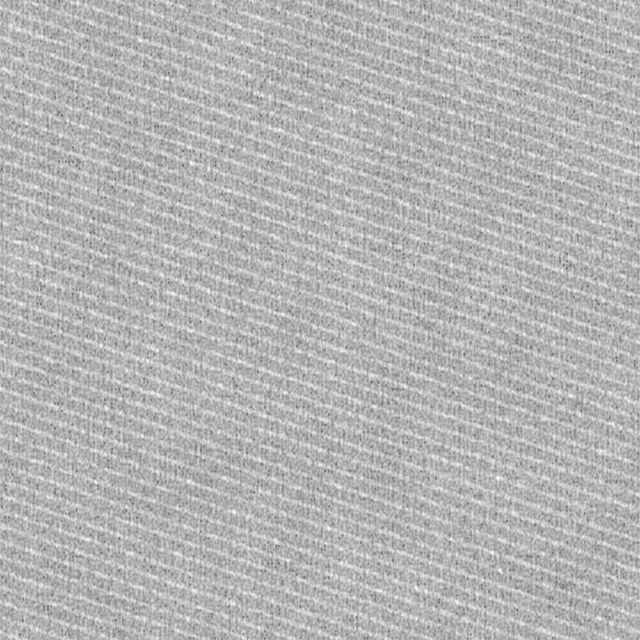
Write a WebGL 2 fragment shader that draws this texture.

```glsl
#version 300 es
precision highp float;
// Grey twill cloth: thin pale diagonal ribs over fine speckled threads.

#define RIBS_DOWN 42.0      // rib repeats along the left edge
#define RIBS_ACROSS 14.0    // rib repeats along the bottom edge
#define THREADS 126.0       // upright threads across the canvas
#define GRAIN_SCALE 250.0   // fineness of the fibre grain
#define GRAIN_GAIN 0.20     // contrast of the fibre grain
#define RIB_HALF_WIDTH 0.24 // in rib repeats
#define RIB_WOBBLE 0.10     // sideways wander of the ribs
#define SPECK_CELLS 180.0   // speck grid across the canvas
#define SPECK_SHARE 0.13    // share of grid cells holding a speck

uniform vec2 u_resolution;
out vec4 fragColor;

const vec3 CLOTH = vec3(0.683);
const vec3 RIB = vec3(0.815);
const vec3 SPECK = vec3(0.43);

// Integer hash giving two values in 0..1
vec2 hash2(vec2 cell) {
    uvec2 q = uvec2(ivec2(cell)) * uvec2(1597u, 3812u) + 7919u;
    uint n = (q.x ^ (q.y >> 1u)) * 747796u + q.y * 2891u;
    n = (n ^ (n >> 15u)) * 277803u;
    n = (n ^ (n >> 13u)) * 668265u;
    n ^= n >> 16u;
    return vec2(n & 65535u, n >> 16u) / 65535.0;
}

float cornerSlope(vec2 cell, vec2 offset) {
    float angle = 6.28318 * hash2(cell).x;
    return dot(vec2(cos(angle), sin(angle)), offset);
}

// Gradient noise, roughly -0.7..0.7
float gradientNoise(vec2 p) {
    vec2 i = floor(p), f = p - i;
    vec2 w = f * f * f * (f * (f * 6.0 - 15.0) + 10.0);
    vec2 e = vec2(1.0, 0.0);
    float low = mix(cornerSlope(i, f), cornerSlope(i + e.xy, f - e.xy), w.x);
    float high = mix(cornerSlope(i + e.yx, f - e.yx), cornerSlope(i + 1.0, f - 1.0), w.x);
    return mix(low, high, w.y);
}

// Pale ribs falling to the right, broken where upright threads cross
float ribs(vec2 p) {
    float phase = RIBS_DOWN * p.y + RIBS_ACROSS * p.x;
    phase += RIB_WOBBLE * gradientNoise(p * vec2(80.0, 60.0) + 11.3);
    float offset = abs(fract(phase) - 0.5);
    float strength = 0.85 + 0.9 * gradientNoise(vec2(p.x * THREADS, floor(phase) + 0.37));
    return smoothstep(RIB_HALF_WIDTH, 0.03, offset) * strength;
}

// Small dark gaps in the weave, jittered inside a grid
float specks(vec2 p) {
    vec2 cell = floor(p * SPECK_CELLS);
    vec2 jitter = 0.4 + 0.2 * hash2(cell + 400.0);
    vec2 offset = (fract(p * SPECK_CELLS) - jitter) * vec2(1.25, 0.85);
    vec2 chance = hash2(cell + 900.0);
    float present = step(chance.x, SPECK_SHARE);
    return present * mix(0.3, 1.0, chance.y) * smoothstep(0.55, 0.1, length(offset));
}

// Fibre grain, upright threads and broad wear
float weave(vec2 p) {
    float grain = gradientNoise(p * GRAIN_SCALE * vec2(1.0, 0.75) + 17.0);
    float streaks = gradientNoise(p * vec2(THREADS * 1.4, 42.0) + 51.0);
    float wear = gradientNoise(p * vec2(14.0, 6.0) + 29.0);
    float thread = cos(6.28318 * (p.x * THREADS + 0.5 * gradientNoise(p * 30.0)));
    return GRAIN_GAIN * grain + 0.10 * streaks + 0.035 * wear + 0.016 * thread;
}

void main() {
    vec2 p = gl_FragCoord.xy / min(u_resolution.x, u_resolution.y);
    float rib = ribs(p);
    vec3 color = mix(CLOTH, RIB, rib) + weave(p);
    color = mix(color, SPECK, specks(p) * (1.0 - 0.85 * clamp(rib, 0.0, 1.0)));
    fragColor = vec4(clamp(color, 0.0, 1.0), 1.0);
}
```
